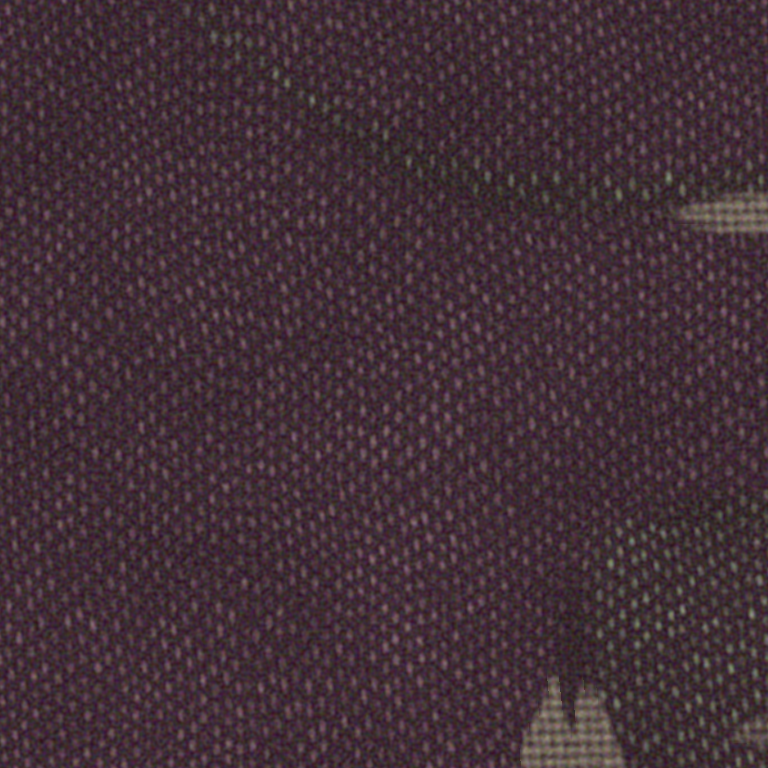
Reproduce this texture procedurally as a WebGL 2 fragment shader.

```glsl
#version 300 es
precision highp float;
// Dark plum cloth of staggered thread dashes, with faded green threads and cream patches.

uniform vec2 u_resolution;
out vec4 fragColor;

const vec2 WEAVE = vec2(65.0, 36.0);        // thread columns, dashes per column
const vec2 LEAN = vec2(0.06, 0.04);         // tilt of columns and of rows
const vec2 DASH_RADIUS = vec2(0.45, 0.44);  // in cells
const float JITTER = 0.22;                  // dash displacement, in cells
const float GRAIN_SCALE = 170.0;
const float GRAIN_AMOUNT = 0.15;
const float EDGE = 0.008;                   // softness of patch edges

const vec3 GAP_PLUM = vec3(0.242, 0.142, 0.208);
const vec3 GAP_OLIVE = vec3(0.225, 0.175, 0.180);
const vec3 THREAD_MAUVE = vec3(0.430, 0.328, 0.358);
const vec3 THREAD_GREEN = vec3(0.480, 0.520, 0.430);
const vec3 CREAM_DARK = vec3(0.300, 0.250, 0.240);
const vec3 CREAM_LIGHT = vec3(0.570, 0.525, 0.460);

float hash(vec2 p) {
  vec3 q = fract(vec3(p.xyx) * 0.1031);
  q += dot(q, q.yzx + 33.33);
  return fract((q.x + q.y) * q.z);
}

vec2 gradient(vec2 p) {
  float angle = 6.2832 * hash(p);
  return vec2(cos(angle), sin(angle));
}

float gradientNoise(vec2 p) {
  vec2 i = floor(p), f = fract(p);
  vec2 s = f * f * f * (f * (f * 6.0 - 15.0) + 10.0);
  vec2 e = vec2(1.0, 0.0);
  float low = mix(dot(gradient(i), f), dot(gradient(i + e), f - e), s.x);
  float high = mix(dot(gradient(i + e.yx), f - e.yx), dot(gradient(i + 1.0), f - 1.0), s.x);
  return mix(low, high, s.y);
}

// 1 where d is below zero, with a soft edge.
float inside(float d, float softness) {
  return 1.0 - smoothstep(-softness, softness, d);
}

// Height above the sagging line of green threads.
float aboveCurve(vec2 p) {
  float x = p.x - 0.76;
  return p.y - 0.75 - (x < 0.0 ? 0.94 : 0.35) * x * x;
}

float greenArea(vec2 p) {
  float stripe = inside(abs(aboveCurve(p)) - 0.019, 0.009) * smoothstep(0.22, 0.26, p.x);
  float left = 0.768 + 0.6 * max(0.1 - p.y, 0.0);
  float top = 0.31 + 0.2 * (p.x - left);
  float corner = inside(max(left - p.x, p.y - top), 0.012);
  return max(stripe * 0.9, corner);
}

// Cream shapes: a leaf, two joined fingers and a small fleck, all frayed.
float creamArea(vec2 p, vec2 fray) {
  float leaf = abs(p.y - 0.722) - 0.026 * smoothstep(0.84, 0.98, p.x + fray.y);
  float fingers = max(0.125 - 2.8 * abs(p.x - 0.719), 0.125 - 2.6 * abs(p.x - 0.771));
  fingers = min(max(fingers, 0.055 - 4.0 * max(abs(p.x - 0.746) - 0.045, 0.0)), 0.1);
  float fleck = abs(p.y - 0.05) - 0.022 * smoothstep(0.93, 1.0, p.x + fray.y);
  float cream = max(inside(leaf, EDGE) * smoothstep(0.85, 0.9, p.x + fray.y),
                    inside(p.y - fingers - fray.x, 0.016));
  return max(cream, 0.6 * inside(fleck, EDGE) * smoothstep(0.94, 0.97, p.x));
}

// Bands where the dashes sink into shadow.
float shadowArea(vec2 p) {
  float line = exp(-pow((aboveCurve(p) + 0.012) / 0.03, 2.0)) * smoothstep(0.2, 0.6, p.x);
  float side = exp(-pow((p.x - 0.745) / 0.022, 2.0)) * inside(p.y - 0.25, 0.07);
  float top = exp(-pow((p.y - 0.335) / 0.025, 2.0)) * smoothstep(0.8, 0.9, p.x);
  return max(line, max(side, top));
}

void main() {
  vec2 uv = gl_FragCoord.xy / u_resolution;

  // Staggered thread cells on a leaning, wandering grid
  vec2 drift = vec2(gradientNoise(uv * 5.0), gradientNoise(uv * 4.0 + 17.0));
  vec2 grid = (uv + LEAN * uv.yx) * WEAVE + drift * vec2(0.9, 1.2);
  float column = floor(grid.x);
  grid.y += 0.5 * mod(column, 2.0) + 0.3 * (hash(vec2(column, 7.0)) - 0.5);
  vec2 cell = floor(grid);
  vec2 center = uv + (cell + 0.5 - grid) / WEAVE;

  // One soft dash in each cell
  vec2 offset = vec2(hash(cell + 3.1), hash(cell + 51.7)) - 0.5;
  float dash = length((fract(grid) - 0.5 - JITTER * offset) / DASH_RADIUS);
  dash = 1.0 - smoothstep(0.05, 1.0, dash);
  float strength = mix(0.38, 1.1, hash(cell + 90.3));

  // Plum ground, mauve and green threads
  float shade = shadowArea(uv);
  float green = greenArea(center);
  float tone = gradientNoise(uv * 3.0 + 5.0) + 0.6 * gradientNoise(uv * 9.0);
  float olive = 0.48 + 0.7 * gradientNoise(uv * 75.0 + 31.0) + 0.25 * shade + 0.2 * green;
  vec3 color = mix(GAP_PLUM, GAP_OLIVE, clamp(olive, 0.0, 1.0));
  vec3 thread = mix(THREAD_MAUVE, THREAD_GREEN, green * mix(0.5, 1.0, hash(cell + 13.0)));
  strength *= (1.0 - 0.55 * shade * (1.0 - green)) * (1.0 + 0.3 * tone);
  color = mix(color, thread, dash * strength);
  color *= 1.0 + 0.1 * tone - 0.07 * shade;

  // Cream patches with frayed thread ends and dark weft lines
  float weftRow = uv.y * WEAVE.y * 1.8 + 0.4 * drift.y;
  vec2 fray = vec2(0.035, 0.05) * (vec2(hash(vec2(column, 29.0)), hash(vec2(floor(weftRow), 61.0))) - 0.5);
  float cream = creamArea(uv, fray);
  float weft = 0.5 - 0.5 * cos(6.2832 * weftRow);
  float warp = 0.5 - 0.5 * cos(6.2832 * grid.x);
  float weave = 0.1 + 0.55 * weft + 0.3 * warp + 0.4 * gradientNoise(uv * 60.0);
  color = mix(color, mix(CREAM_DARK, CREAM_LIGHT, clamp(weave, 0.0, 1.0)), cream * 0.9);

  // Fine coloured grain
  vec2 g = uv * GRAIN_SCALE;
  float light = gradientNoise(g + 11.3);
  vec3 tint = vec3(gradientNoise(g + 73.9), gradientNoise(g + 140.2), gradientNoise(g + 211.6));
  color += GRAIN_AMOUNT * (0.4 * light + tint * vec3(0.5, 0.75, 0.9));

  fragColor = vec4(clamp(color, 0.0, 1.0), 1.0);
}
```
